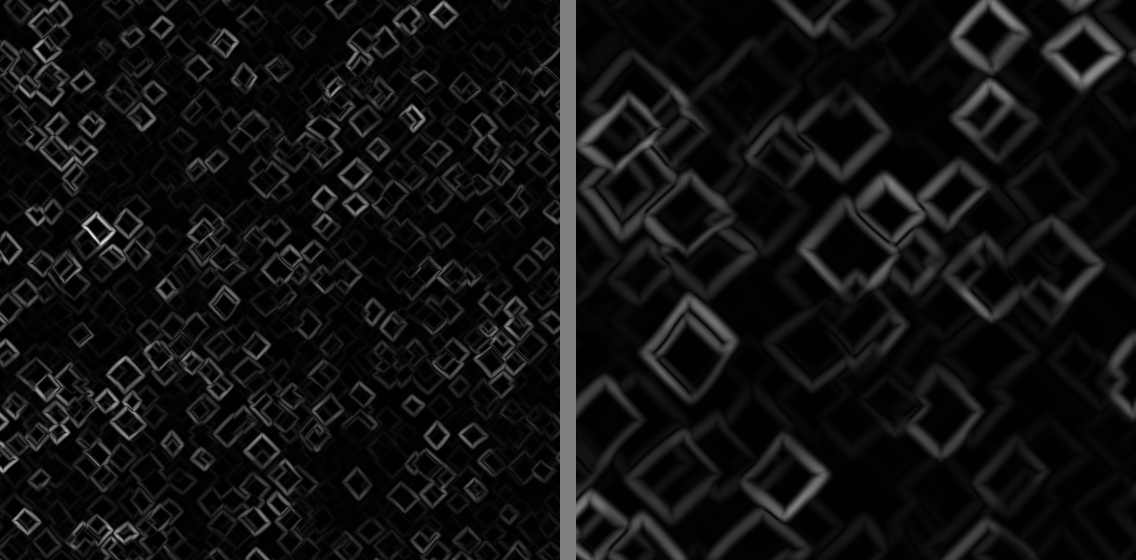
Left: the whole. Right: its middle third, enlarged.
Write a Shadertoy shader that draws this texture.

```glsl
vec3 hash3(vec2 cell) {
    vec3 h = fract(cell.xyx * vec3(0.1031, 0.1030, 0.0973));
    h += dot(h, h.yxz + 33.33);
    return fract((h.xxy + h.yzz) * h.zyx);
}

float softMax(float a, float b) {
    float blend = max(0.08 - abs(a - b), 0.0);
    return max(a, b) + blend * blend * 3.0 * min(a, b);
}

// Scattered plateaus: the tallest tilted box covering the point wins
float plateaus(vec2 p) {
    vec2 cell = floor(p);
    float height = 0.0;
    for (int y = -1; y <= 1; y++) {
        for (int x = -1; x <= 1; x++) {
            vec2 id = cell + vec2(x, y);
            vec3 seed = hash3(id);
            vec3 shape = hash3(id + 71.7);
            vec2 q = p - id - seed.xy;
            vec2 halfSize = 0.42 + 0.26 * shape.x + 0.22 * shape.yz;
            vec2 d = 0.707 * (abs(vec2(q.x + q.y, q.x - q.y)) - halfSize) + 0.08;
            float edge = length(max(d, 0.0)) + min(max(d.x, d.y), 0.0) - 0.08;
            float level = pow(seed.z, 2.2) + pow(shape.z, 30.0);
            height = softMax(height, level * (1.0 - smoothstep(-0.16, 0.08, edge)));
        }
    }
    return height;
}

float relief(vec2 p) {
    // Gentle bend of the straight sides
    p += 0.0022 * sin(p.yx * vec2(43.0, 51.0) + 2.0 * sin(p * 29.0));
    float rises = plateaus(p * 25.0 + 9.0);
    float dents = plateaus(p * 30.0 + 140.0);
    // Dents carve the rises into staircases and open outlines
    return rises * (1.0 - 0.8 * min(dents, 1.0)) + 0.12 * dents;
}

// Uneven contrast, stronger toward the left
float contrast(vec2 p) {
    float broad = sin(p.x * 9.0 + 2.0 * sin(p.y * 7.0)) * sin(p.y * 11.0 + p.x * 4.0);
    float fine = sin(p.x * 37.0 + 3.0 * sin(p.y * 23.0)) * sin(p.y * 41.0 - p.x * 17.0);
    return 1.2 - 0.45 * p.x + 0.2 * broad + 0.35 * fine;
}

void mainImage(out vec4 fragColor, in vec2 fragCoord) {
    vec2 p = fragCoord / iResolution.xy;
    vec2 e = vec2(0.0025, 0.0);

    // The slope of the relief lights only the plateau borders
    vec2 slope = vec2(relief(p + e.xy) - relief(p - e.xy),
                      relief(p + e.yx) - relief(p - e.yx));
    float glow = 0.6 * length(slope) * contrast(p);

    fragColor = vec4(vec3(min(0.004 + glow, 1.0)), 1.0);
}
```
